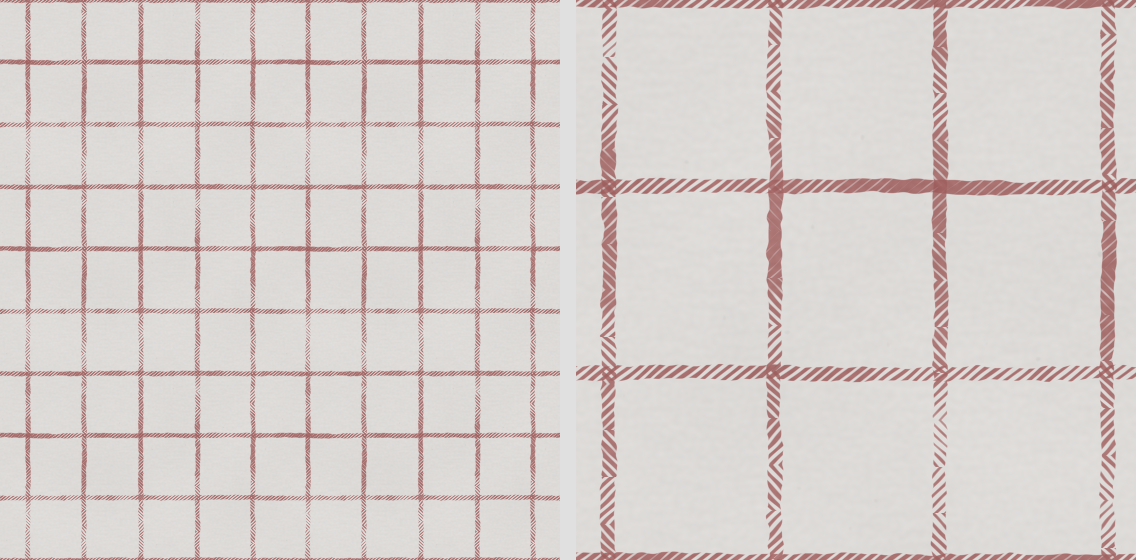
Left: the whole. Right: its middle third, enlarged.
A Shadertoy shader for this pattern:

```glsl
// Woven windowpane check: ten upright and nine level red twill stripes on off-white cloth.
// Each stripe is a wobbling band cut by slanted strokes that fill in or wear thin;
// all noise wraps on a tile of 5 by 3 panes, laid 2 by 3 over the canvas.

const float TAU = 6.2831853;

vec2 gradient(vec2 cell) {
    vec3 h = fract(cell.xyx * vec3(0.1031, 0.1030, 0.0973) + 0.17);
    h += dot(h, h.yzx + 33.33);
    float angle = TAU * fract((h.x + h.y) * h.z);
    return vec2(cos(angle), sin(angle));
}

// Gradient noise that wraps after a whole number of lattice cells
float noise(vec2 p, vec2 period) {
    vec2 i = floor(p), f = p - i;
    vec2 u = f * f * f * (f * (f * 6.0 - 15.0) + 10.0);
    float a = dot(gradient(mod(i, period)), f);
    float b = dot(gradient(mod(i + vec2(1, 0), period)), f - vec2(1, 0));
    float c = dot(gradient(mod(i + vec2(0, 1), period)), f - vec2(0, 1));
    float d = dot(gradient(mod(i + vec2(1, 1), period)), f - vec2(1, 1));
    return 1.4 * mix(mix(a, b, u.x), mix(c, d, u.x), u.y);
}

// Noise along one stripe, t in 0..1, a separate lane for each stripe
float laneNoise(float t, float lane, float freq) {
    return noise(vec2(t * freq, lane * 2.0 + 0.5), vec2(freq, 64.0));
}

// Coverage of a twill stripe at distance d from its axis
float twill(float d, float t, float lane, float strokes, float slant, float fill, float px) {
    d += 0.0012 * laneNoise(t, lane, 9.0) + 0.0006 * laneNoise(t, lane, 31.0);
    float halfWidth = 0.0041 + 0.0010 * laneNoise(t, lane + 10.0, 57.0);
    float band = 1.0 - smoothstep(-0.8 * px, 0.8 * px, abs(d) - halfWidth);
    float wear = fill + 0.9 * laneNoise(t, lane + 20.0, 8.0) + 0.5 * laneNoise(t, lane + 10.0, 37.0);
    float wave = cos(TAU * (t * strokes + slant * d) + 1.5 * laneNoise(t, lane, 23.0));
    float soft = 0.4 + 480.0 * px;
    return band * smoothstep(-soft, soft, wave + wear);
}

void mainImage(out vec4 fragColor, in vec2 fragCoord) {
    vec2 p = fragCoord / iResolution.xy;
    vec2 tile = fract(p * vec2(2, 3));
    float px = 1.0 / iResolution.y;

    // Cloth: soft clouds, level slubs and fine grain
    float cloud = noise(tile * vec2(4, 3), vec2(4, 3));
    float slub = noise(tile * vec2(24, 70), vec2(24, 70));
    float grain = noise(tile * vec2(110, 90), vec2(110, 90));
    vec3 col = vec3(0.866, 0.856, 0.847) + 0.009 * cloud + 0.008 * slub + 0.010 * grain;
    float speck = noise(tile * vec2(67, 43), vec2(67, 43));
    col -= 0.035 * smoothstep(0.72, 0.95, speck);

    // Level stripes, one row in three paler
    float row = mod(floor(p.y * 9.0 + 0.5), 3.0);
    float dy = (fract(p.y * 9.0 + 0.5) - 0.5) / 9.0;
    float rowFill = row == 1.0 ? 0.2 : 0.6;
    float level = twill(dy, tile.x, row, 75.0, -190.0, rowFill, px);

    // Upright stripes, unevenly spaced, strokes reversing direction along the way
    float column = mod(floor(p.x * 10.0), 5.0);
    float shift = 0.0012 + 0.0016 * cos(TAU * (column - 3.0) / 5.0);
    float dx = (fract(p.x * 10.0) - 0.5) / 10.0 - shift;
    float turn = sign(sin(TAU * (tile.y * 6.0 + 0.37 * column)));
    float columnFill = 0.35 + 0.4 * cos(TAU * (tile.y - 0.65));
    float upright = twill(dx, tile.y, column + 4.0, 56.0, 165.0 * turn, columnFill, px);

    // Ink, deepest where the stripes cross
    float ink = 1.0 - (1.0 - 0.87 * level) * (1.0 - 0.83 * upright);
    vec3 red = vec3(0.625, 0.375, 0.370) + 0.025 * grain + 0.02 * cloud;
    fragColor = vec4(mix(col, red, ink), 1.0);
}
```
